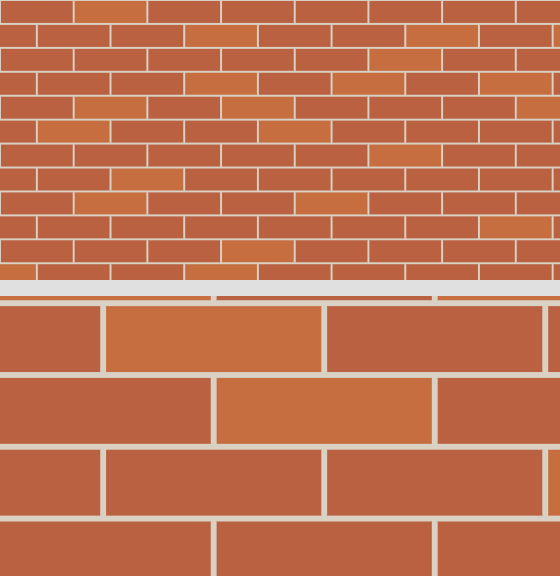
Top, the full canvas; bottom, a detail of the centre.
This texture is drawn by a Shadertoy shader. Its source:

```glsl
// Running-bond brick wall: flat clay bricks with thin pale mortar joints.
// Courses are counted from the top; each second one shifts by half a brick.
// A hash picks the scattered lighter bricks, never two side by side.

const vec2 BRICK_PITCH = vec2(2.0 / 7.6, 1.0 / 11.7); // in canvas heights
const float JOINT_WIDTH = 0.007;
const float LIGHT_LIMIT = 0.30;

const vec3 CLAY = vec3(0.727, 0.380, 0.250);
const vec3 LIGHT_CLAY = vec3(0.776, 0.431, 0.250);
const vec3 MORTAR = vec3(0.850, 0.820, 0.770);

// Integer mixing hash, from a brick cell to 0..1
float hash(ivec2 cell) {
    uint h = uint(cell.x + 64) * 1597u + uint(cell.y + 64) * 51749u;
    h = (h ^ (h >> 15)) * 73244475u;
    h = (h ^ (h >> 13)) * 73244475u;
    h ^= h >> 16;
    return float(h & 65535u) / 65536.0;
}

// A brick is light if its hash is low and the lowest among its row neighbours
bool isLightBrick(ivec2 cell, float limit) {
    float h = hash(cell);
    float beside = min(hash(cell - ivec2(1, 0)), hash(cell + ivec2(1, 0)));
    return h < min(limit, beside);
}

// Shift alternate courses by half a brick
vec2 runningBond(vec2 p, vec2 pitch) {
    vec2 grid = p / pitch;
    grid.x += 0.5 * mod(floor(grid.y), 2.0);
    return grid;
}

// Distance from a grid position to the nearest joint centre line
float jointDistance(vec2 grid, vec2 pitch) {
    vec2 f = fract(grid);
    vec2 d = min(f, 1.0 - f) * pitch;
    return min(d.x, d.y);
}

void mainImage(out vec4 fragColor, in vec2 fragCoord) {
    float pixel = 1.0 / iResolution.y;
    vec2 p = vec2(fragCoord.x, iResolution.y - fragCoord.y) * pixel;

    // Brick faces
    vec2 grid = runningBond(p, BRICK_PITCH);
    ivec2 cell = ivec2(floor(grid));
    vec3 color = isLightBrick(cell, LIGHT_LIMIT) ? LIGHT_CLAY : CLAY;

    // Mortar with edges smoothed over one pixel
    float edge = jointDistance(grid, BRICK_PITCH) - 0.5 * JOINT_WIDTH;
    color = mix(color, MORTAR, clamp(0.5 - edge / pixel, 0.0, 1.0));

    fragColor = vec4(color, 1.0);
}
```
